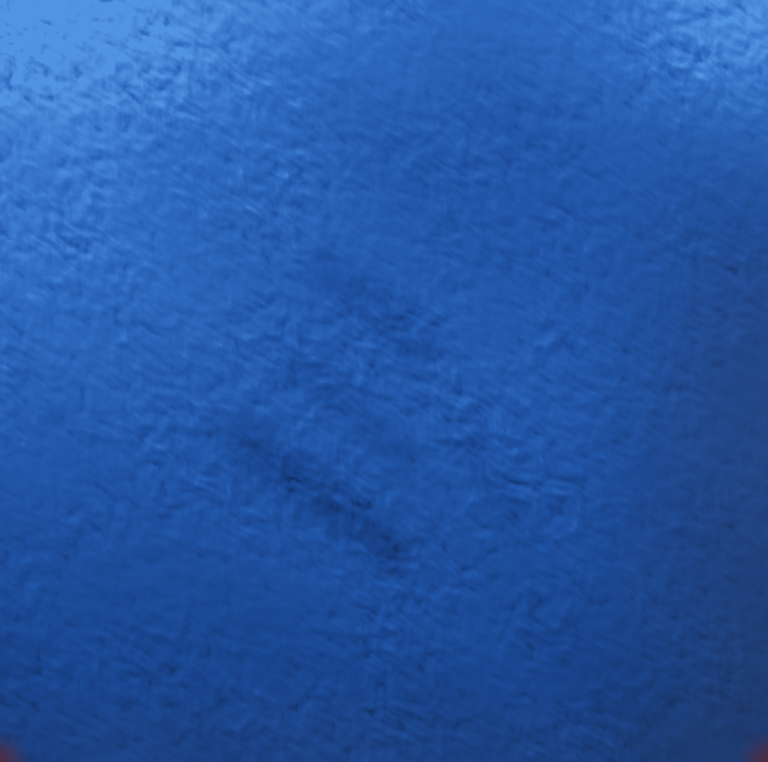
A Shadertoy shader for this texture:

```glsl
#define DEEP vec3(0.095, 0.262, 0.545)
#define MID vec3(0.128, 0.335, 0.660)
#define LIGHT vec3(0.190, 0.425, 0.755)
#define PALE vec3(0.300, 0.555, 0.870)
#define GREY_BLUE vec3(0.135, 0.245, 0.455)
#define RIM_RED vec3(0.34, 0.16, 0.22)
#define NAP_ANGLE -0.72
#define NAP_SCALE 44.0
#define NAP_RELIEF 1.15
#define CREASE_DEPTH 0.75

float hash(vec2 p) {
    vec3 q = fract(vec3(p.xyx) * 0.1031);
    q += dot(q, q.yzx + 33.33);
    return fract((q.x + q.y) * q.z);
}

// Gradient noise, roughly -0.7 to 0.7
float corner(vec2 cell, vec2 offset) {
    float a = 6.2832 * hash(cell);
    return dot(vec2(cos(a), sin(a)), offset);
}

float noise(vec2 p) {
    vec2 i = floor(p), f = fract(p), e = vec2(1.0, 0.0);
    vec2 u = f * f * f * (f * (f * 6.0 - 15.0) + 10.0);
    return mix(mix(corner(i, f), corner(i + e, f - e), u.x),
               mix(corner(i + e.yx, f - e.yx), corner(i + 1.0, f - 1.0), u.x), u.y);
}

vec2 rotate(vec2 p, float a) {
    return vec2(cos(a) * p.x + sin(a) * p.y, cos(a) * p.y - sin(a) * p.x);
}

// Height of the matted fibres, combed along the nap
float feltHeight(vec2 p) {
    p += 0.012 * vec2(noise(p * 19.0 + 40.0), noise(p * 19.0 + 70.0));
    vec2 q = rotate(p, NAP_ANGLE) * NAP_SCALE * vec2(0.72, 1.2) + 100.0;
    float h = noise(q) + 0.55 * noise(q * 2.03 + 31.0);
    return h + 0.2 * noise(p * NAP_SCALE * 4.1 + 200.0);
}

// Soft dark stroke between two points, with ragged sides
float crease(vec2 p, vec2 a, vec2 b, float width) {
    vec2 d = b - a;
    float t = clamp(dot(p - a, d) / dot(d, d), 0.0, 1.0);
    float r = length(p - a - d * t) + 0.018 * noise(p * 30.0 + 90.0);
    return 1.0 - smoothstep(0.0, width, r);
}

// Tone runs from 0 (deep) to 3 (pale)
vec3 toneColor(float tone) {
    vec3 c = mix(DEEP * (1.0 + 0.3 * min(tone, 0.0)), MID, clamp(tone, 0.0, 1.0));
    c = mix(c, LIGHT, clamp(tone - 1.0, 0.0, 1.0));
    return mix(c, PALE, clamp(tone - 2.0, 0.0, 1.2));
}

void mainImage(out vec4 fragColor, in vec2 fragCoord) {
    vec2 uv = fragCoord / iResolution.xy;
    vec2 p = fragCoord / iResolution.y;

    // Broad light across the rounded surface
    float topLeft = 1.0 - smoothstep(0.0, 0.65, length((uv - vec2(0.0, 1.0)) * vec2(1.0, 0.85)));
    float topRight = 1.0 - smoothstep(0.0, 0.38, length(uv - 1.0));
    float tone = -0.05 + 1.1 * smoothstep(0.0, 0.55, uv.y + 0.1 * (0.5 - abs(uv.x - 0.5)));
    tone += 1.7 * topLeft + 1.1 * topRight + 0.75 * smoothstep(0.78, 1.02, uv.y);
    tone -= 0.4 * smoothstep(0.62, 1.0, uv.x) * (1.0 - topRight);
    tone += 0.22 * noise(rotate(p, NAP_ANGLE) * vec2(4.0, 9.0) + 20.0);

    // Worn creases
    float worn = crease(p, vec2(0.32, 0.43), vec2(0.52, 0.27), 0.050);
    worn += 0.6 * crease(p, vec2(0.43, 0.65), vec2(0.55, 0.55), 0.045);
    worn += 0.5 * crease(p, vec2(0.40, 0.52), vec2(0.53, 0.40), 0.045);
    worn += 0.5 * crease(p, vec2(0.61, 0.42), vec2(0.68, 0.31), 0.045);
    tone -= CREASE_DEPTH * worn;

    // Fibre relief lit from the upper left, plus scattered dark pits and bright tufts
    float height = feltHeight(p);
    float relief = height - feltHeight(p + vec2(-0.004, 0.007));
    float patches = 0.75 + 0.7 * noise(p * 7.0 + 11.0);
    float middle = 1.0 - smoothstep(0.05, 0.4, length(p - vec2(0.52, 0.45)));
    float strength = patches * (0.6 + 0.6 * topLeft + 0.3 * topRight + 0.35 * middle);
    float pits = smoothstep(0.30, 0.75, -height);
    float tufts = smoothstep(0.35, 0.85, height);
    tone += NAP_RELIEF * strength * (relief + 0.15 * height - 0.55 * pits + 0.35 * tufts);

    // Greyer shade at the lower right and a hint of red at the lower corners
    vec3 color = toneColor(tone);
    float grey = smoothstep(0.72, 1.05, uv.x) * (1.0 - smoothstep(0.45, 0.95, uv.y));
    grey += 0.35 * (1.0 - smoothstep(0.0, 0.12, uv.y));
    color = mix(color, GREY_BLUE * (1.0 + 0.12 * tone), 0.75 * min(grey, 1.0));
    float rim = length(vec2(min(uv.x, 1.0 - uv.x), uv.y));
    color = mix(color, RIM_RED, 0.8 * (1.0 - smoothstep(0.0, 0.045, rim)));

    fragColor = vec4(color, 1.0);
}
```
